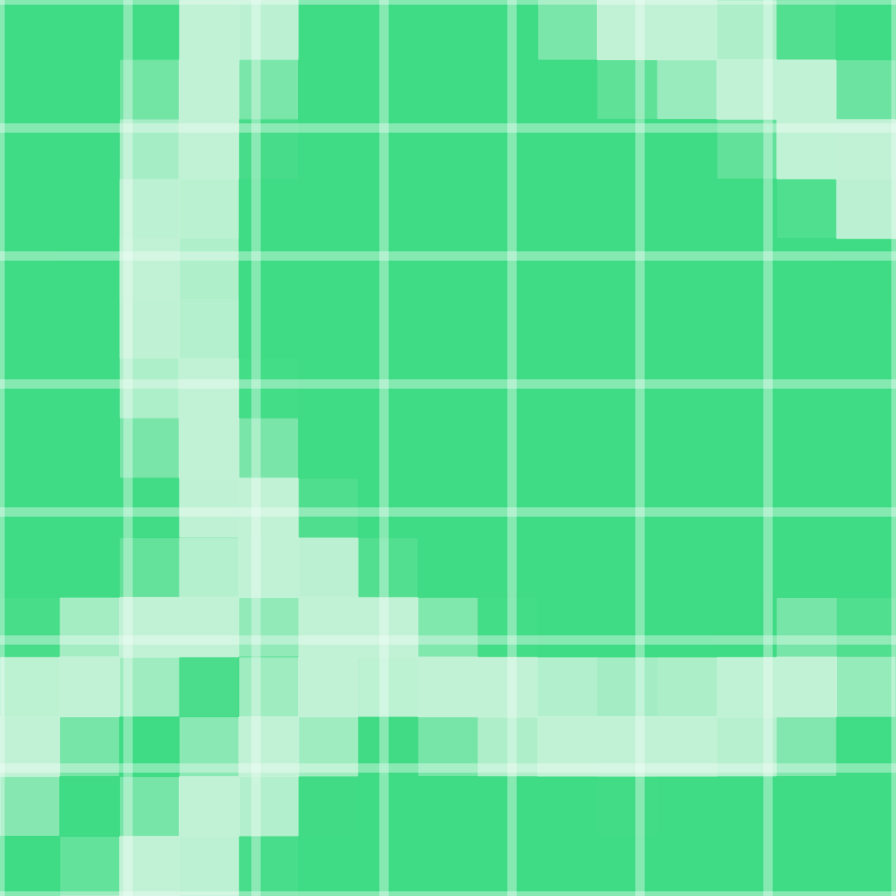
Reproduce this pattern procedurally as a three.js fragment shader.

```glsl
// Pale blocky paths stepped onto a coarse cell grid, under thin translucent lines on green.
varying vec2 vUv;

const vec3 GREEN = vec3(0.25, 0.86, 0.52);
const vec3 MINT = vec3(0.76, 0.95, 0.84);
const vec3 LINE_COLOR = vec3(0.95, 0.99, 0.97);
const float CELLS = 15.0;          // blocks across the canvas
const float CELL_SOFT = 0.02;      // block edge softness, in cells
const float PATH_CORE = 0.35;      // full-strength radius, in cells
const float PATH_EDGE = 1.4;       // radius where the path has faded
const float LINE_COUNT = 7.0;      // line spacings across the canvas
const float LINE_HALF = 0.0052;    // half width, in canvas units
const float LINE_SOFT = 0.0009;
const float LINE_ALPHA = 0.4;
const int CURVE_STEPS = 12;

float segmentDistance(vec2 p, vec2 a, vec2 b) {
  vec2 ab = b - a;
  float t = clamp(dot(p - a, ab) / dot(ab, ab), 0.0, 1.0);
  return length(p - a - ab * t);
}

vec2 bezier(vec2 a, vec2 b, vec2 c, vec2 d, float t) {
  float s = 1.0 - t;
  return s * s * s * a + 3.0 * s * s * t * b + 3.0 * s * t * t * c + t * t * t * d;
}

// Distance to a cubic curve, walked as short segments
float curveDistance(vec2 p, vec2 a, vec2 b, vec2 c, vec2 d) {
  float nearest = 100.0;
  vec2 previous = a;
  for (int i = 1; i <= CURVE_STEPS; i++) {
    vec2 next = bezier(a, b, c, d, float(i) / float(CURVE_STEPS));
    nearest = min(nearest, segmentDistance(p, previous, next));
    previous = next;
  }
  return nearest;
}

// Index of the containing cell, blended briefly across its borders
vec2 snapToCell(vec2 uv) {
  vec2 h = uv * CELLS - 0.5;
  return floor(h) + smoothstep(vec2(0.5 - CELL_SOFT), vec2(0.5 + CELL_SOFT), fract(h));
}

// All paths, in cell units
float pathDistance(vec2 p) {
  // Left arc, its diagonal descent and the lower sweep
  float d = curveDistance(p, vec2(3.75, 14.6), vec2(2.2, 11.7), vec2(1.78, 8.87), vec2(3.5, 6.0));
  d = min(d, curveDistance(p, vec2(3.5, 6.0), vec2(4.3, 4.8), vec2(5.6, 3.7), vec2(7.0, 3.0)));
  d = min(d, curveDistance(p, vec2(7.0, 3.0), vec2(9.0, 2.1), vec2(11.5, 2.05), vec2(13.25, 3.1)));
  // Two lower-left branches
  d = min(d, curveDistance(p, vec2(-0.6, 1.6), vec2(0.6, 3.3), vec2(2.4, 4.0), vec2(4.0, 4.9)));
  d = min(d, curveDistance(p, vec2(5.2, 3.4), vec2(4.4, 2.3), vec2(3.3, 1.1), vec2(1.6, -0.9)));
  // Upper-right corner arc
  return min(d, curveDistance(p, vec2(9.9, 14.1), vec2(11.4, 13.9), vec2(12.6, 13.0), vec2(14.4, 11.3)));
}

// Coverage of the vertical (x) and horizontal (y) lines
vec2 gridLines(vec2 uv) {
  vec2 d = abs(fract(uv * LINE_COUNT + 0.5) - 0.5) / LINE_COUNT;
  return 1.0 - smoothstep(vec2(LINE_HALF - LINE_SOFT), vec2(LINE_HALF + LINE_SOFT), d);
}

void main() {
  float path = 1.0 - smoothstep(PATH_CORE, PATH_EDGE, pathDistance(snapToCell(vUv)));
  vec3 color = mix(GREEN, MINT, path);

  // Each line set is laid on separately, so crossings are brighter
  vec2 lines = gridLines(vUv) * LINE_ALPHA;
  color = mix(color, LINE_COLOR, lines.x);
  color = mix(color, LINE_COLOR, lines.y);

  gl_FragColor = vec4(color, 1.0);
}
```
